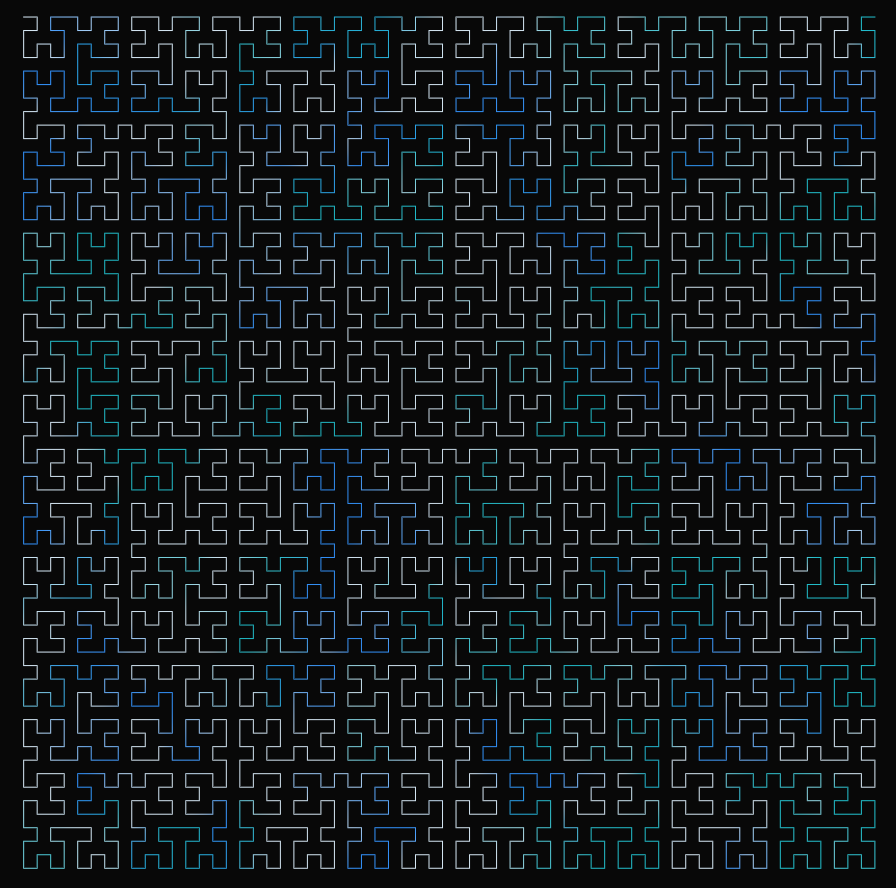
Reproduce this pattern procedurally as a Shadertoy shader.

```glsl
// Draws a sixth-order Hilbert curve as one fine glowing thread on near-black.
// Each grid point gets its position along the curve; neighbours one step apart
// are joined, and 1D noise along the thread drifts white, cyan and blue.
#define ORDER 6                          // 2^ORDER points per side
#define ORIGIN vec2(0.0264, 0.0190)      // top-left point, in canvas widths
#define STEP 0.01508                     // point spacing, in canvas widths
#define LINE_WIDTH 0.00112               // thread width, in canvas widths
#define TINT_RUN 11.0                    // steps per change of tint
#define HUE_RUN 32.0                     // steps per change of hue
#define GROUND vec3(0.031, 0.031, 0.032)
#define PALE vec3(0.84, 0.91, 0.96)
#define CYAN vec3(0.13, 0.75, 0.80)
#define BLUE vec3(0.20, 0.58, 1.00)

float hash(float n) {
    return fract(sin(n * 12.9898 + 4.1) * 43758.55);
}

float noise(float x) {
    float i = floor(x);
    return mix(hash(i), hash(i + 1.0), smoothstep(0.0, 1.0, x - i));
}

// Position of a grid point along the curve, or -9 outside the grid
int hilbertIndex(ivec2 p) {
    int n = 1 << ORDER;
    if (min(p.x, p.y) < 0 || max(p.x, p.y) >= n) return -9;
    int index = 0;
    for (int s = n / 2; s > 0; s /= 2) {
        int right = (p.x & s) > 0 ? 1 : 0;
        int low = (p.y & s) > 0 ? 1 : 0;
        index += s * s * ((3 * right) ^ low);
        if (low == 0) {
            if (right == 1) p = ivec2(n - 1) - p;
            p = p.yx;
        }
    }
    return index;
}

// Share of a pixel centred at x that lies between lo and hi
float overlap(float x, float lo, float hi, float pixel) {
    return clamp(min(x + 0.5 * pixel, hi) - max(x - 0.5 * pixel, lo), 0.0, pixel) / pixel;
}

vec3 threadColor(float t, float fromCentre) {
    float wave = 0.75 * noise(t / TINT_RUN) + 0.25 * noise(t / 3.0 + 71.0);
    float tint = smoothstep(0.36, 0.78, wave + 0.16 * (fromCentre - 0.3));
    float hue = smoothstep(0.35, 0.65, noise(t / HUE_RUN + 37.0));
    return mix(PALE, mix(CYAN, BLUE, hue), tint);
}

void mainImage(out vec4 fragColor, in vec2 fragCoord) {
    // Grid space, with y running down from the top row
    vec2 uv = vec2(fragCoord.x, iResolution.y - fragCoord.y) / iResolution.x;
    vec2 grid = (uv - ORIGIN) / STEP;
    vec2 cell = floor(grid + 0.5);
    vec2 local = grid - cell;
    float pixel = 1.0 / (iResolution.x * STEP);
    float halfWidth = 0.5 * LINE_WIDTH / STEP;

    // Strongest of the arms reaching out to the linked neighbours
    int here = hilbertIndex(ivec2(cell));
    float coverage = 0.0;
    float t = float(here);
    for (int k = 0; k < 4; k++) {
        ivec2 dir = (k < 2 ? ivec2(1, 0) : ivec2(0, 1)) * (1 - 2 * (k % 2));
        int link = hilbertIndex(ivec2(cell) + dir) - here;
        if (abs(link) != 1) continue;
        float along = dot(local, vec2(dir));
        float across = dot(local, vec2(dir.yx));
        float arm = overlap(across, -halfWidth, halfWidth, pixel)
                  * overlap(along, -halfWidth, 1.0, pixel);
        if (arm > coverage) {
            coverage = arm;
            t = float(here) + float(link) * max(along, 0.0);
        }
    }

    // Thread over ground, a little brighter towards the rim
    float fromCentre = length(grid / float(1 << ORDER) - 0.5);
    vec3 thread = threadColor(t, fromCentre) * (0.94 + 0.12 * fromCentre);
    fragColor = vec4(mix(GROUND, thread, coverage), 1.0);
}
```
